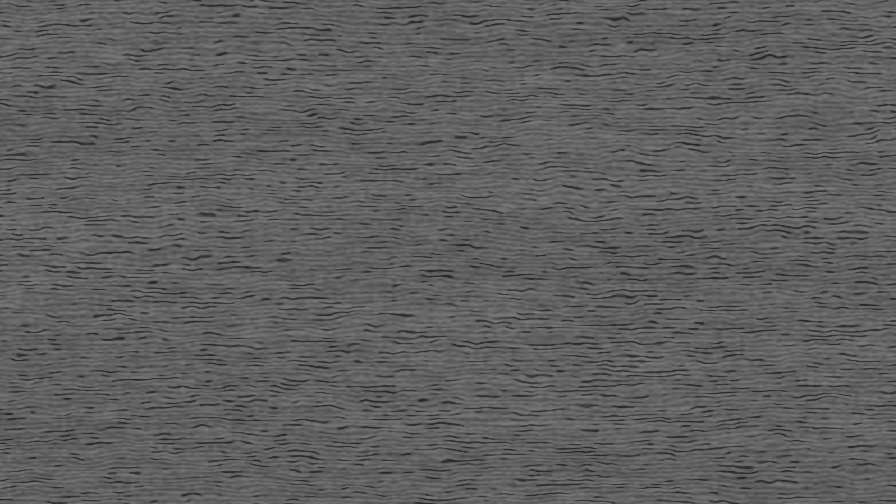
Reproduce this texture procedurally as a Shadertoy shader.

```glsl
// Grey, finely combed wood-like surface: thin wavering horizontal ridges with
// short dark pores lying in their grooves, soft fibres and faint broad bands.
// Ridges come from a warped cosine; pores from noise that runs along each row.

const float TAU = 6.2831853;
const float ROWS = 108.0;          // grooves per canvas height
const float BASE_GREY = 0.385;
const float RIDGE_CONTRAST = 0.033;
const float PORE_DEPTH = 0.16;

float hash(vec2 cell) {
    vec3 q = fract(cell.xyx * vec3(0.1031, 0.1030, 0.0973));
    q += dot(q, q.yzx + 33.33);
    return fract((q.x + q.y) * q.z);
}

float valueNoise(vec2 p) {
    vec2 cell = floor(p);
    vec2 f = fract(p);
    f = f * f * (3.0 - 2.0 * f);
    float low = mix(hash(cell), hash(cell + vec2(1.0, 0.0)), f.x);
    float high = mix(hash(cell + vec2(0.0, 1.0)), hash(cell + vec2(1.0, 1.0)), f.x);
    return mix(low, high, f.y);
}

// Noise centred on zero, stretched by a frequency per axis
float grain(vec2 p, vec2 frequency, float seed) {
    return valueNoise(p * frequency + seed) - 0.5;
}

// Row coordinate, bent so that the grooves waver
float grooveCoord(vec2 p, float rows) {
    float bend = 2.4 * grain(p, vec2(2.5, 7.0), 11.0);
    float waver = 1.1 * grain(p, vec2(17.0, 38.0), 37.0);
    float jitter = 0.5 * grain(p, vec2(55.0, 90.0), 71.0);
    return p.y * rows + bend + waver + jitter;
}

// Dashes of varied length along one row, 0 to 1
float poreDashes(float x, float row, float density) {
    float dash = valueNoise(vec2(x * 44.0 + hash(vec2(row, 5.0)) * 50.0, row));
    float streak = valueNoise(vec2(x * 13.0, row + 300.0));
    return smoothstep(0.52, 0.74, dash * 0.7 + streak * 0.3 + density);
}

void mainImage(out vec4 fragColor, in vec2 fragCoord) {
    vec2 p = fragCoord / iResolution.y;

    // Ridges and grooves
    float line = grooveCoord(p, ROWS);
    float ridge = -cos(TAU * line);           // crest at mid-row is +1
    float row = floor(line + 0.5);            // groove centre at whole numbers
    float grey = BASE_GREY + RIDGE_CONTRAST * ridge;

    // Broad bands, long fibres and fine grain
    grey += 0.030 * grain(p, vec2(0.9, 13.0), 3.0);
    grey += 0.060 * grain(p, vec2(14.0, 150.0), 19.0);
    grey += 0.075 * grain(p, vec2(110.0, 240.0), 53.0);

    // Dark pores in the grooves
    float density = 0.12 * grain(p, vec2(3.0, 9.0), 91.0);
    float groove = smoothstep(0.1, 0.95, -ridge);
    grey -= PORE_DEPTH * groove * poreDashes(p.x, row, density);

    fragColor = vec4(vec3(clamp(grey, 0.16, 0.50)), 1.0);
}
```
